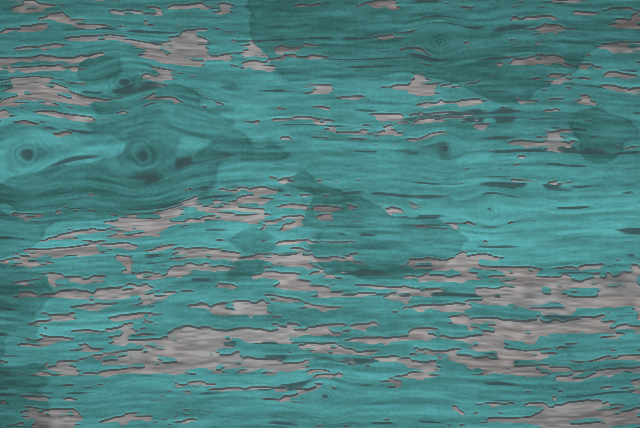
This texture is drawn by a WebGL 2 fragment shader. Its source:

```glsl
#version 300 es
precision highp float;

#define BARE_LEVEL 1.23
#define FLAKE_SCALE vec2(13.0, 72.0)
#define PATCH_SCALE vec2(2.3, 7.0)
#define GRAIN_SCALE vec2(9.0, 125.0)
#define ZONE_LEVEL 0.54
#define KNOT_COUNT 7
#define PAINT_DARK vec3(0.205, 0.385, 0.375)
#define PAINT_LIGHT vec3(0.355, 0.675, 0.685)
#define WOOD_DARK vec3(0.39, 0.40, 0.41)
#define WOOD_LIGHT vec3(0.64, 0.645, 0.645)
#define CRACK_COLOR vec3(0.22, 0.28, 0.29)

uniform vec2 u_resolution;
out vec4 fragColor;

float hash(vec2 p) {
    return fract(sin(dot(p, vec2(127.1, 311.7))) * 43758.545);
}

float noise(vec2 p) {
    vec2 cell = floor(p);
    vec2 f = fract(p);
    f = f * f * (3.0 - 2.0 * f);
    float low = mix(hash(cell), hash(cell + vec2(1.0, 0.0)), f.x);
    float high = mix(hash(cell + vec2(0.0, 1.0)), hash(cell + 1.0), f.x);
    return mix(low, high, f.y);
}

float fbm(vec2 p) {
    float sum = 0.0;
    float weight = 0.533;
    for (int i = 0; i < 4; i++) {
        sum += weight * noise(p);
        p = p * 2.03 + vec2(17.3, 9.1);
        weight *= 0.5;
    }
    return sum;
}

// Coverage of flaked-off paint: broad patches broken into thin streaks
float bareWood(vec2 g, float threshold) {
    g.x += 0.03 * noise(g * vec2(25.0, 90.0));
    float streak = 0.62 * noise(g * FLAKE_SCALE) + 0.38 * noise(g * vec2(48.0, 150.0) + 31.0);
    float patches = fbm(g * PATCH_SCALE + 4.7);
    return smoothstep(-0.03, 0.03, streak + 1.1 * patches - threshold);
}

void main() {
    vec2 p = gl_FragCoord.xy / u_resolution.y;
    float aspect = u_resolution.x / u_resolution.y;

    // Grain coordinates: gentle waves, spread apart around knots
    vec2 g = p;
    g.y += 0.05 * (fbm(p * vec2(1.8, 2.5) + 2.0) - 0.5);
    g.y += 0.008 * (noise(p * vec2(9.0, 14.0)) - 0.5);
    float knotCore = 0.0;
    float knotRings = 0.0;
    for (int i = 0; i < KNOT_COUNT; i++) {
        float id = float(i);
        vec2 center = vec2(hash(vec2(id, 3.0)) * aspect, hash(vec2(id, 8.0)));
        float size = mix(0.014, 0.045, pow(hash(vec2(id, 5.0)), 2.0));
        vec2 d = (p - center) / size;
        float spread = exp(-dot(d, d) * vec2(0.10, 0.16).x);
        g.y -= (p.y - center.y) * spread * 0.75;
        float r = length(d * vec2(0.75, 1.0)) + 0.5 * (noise(p * 45.0 + id) - 0.5);
        knotRings += (0.5 + 0.5 * sin(r * 13.0)) * smoothstep(1.7, 0.5, r);
        knotCore += smoothstep(0.45, 0.15, r);
    }

    // Worn, darker zones with crisp wandering borders
    float zoneField = fbm(p * vec2(2.1, 3.6) + vec2(6.2, 1.4));
    zoneField += 0.025 * (noise(g * vec2(25.0, 65.0)) - 0.5) - ZONE_LEVEL;
    float zone = smoothstep(-0.006, 0.008, zoneField);
    float rim = smoothstep(0.012, 0.0, abs(zoneField));

    // Painted surface with fine grain
    float grain = noise(g * GRAIN_SCALE);
    float fine = noise(g * vec2(38.0, 210.0) + 50.0);
    float speck = noise(p * 230.0);
    float broad = fbm(g * vec2(1.5, 9.0) + 11.0);
    float tone = 0.62 + 0.50 * (grain - 0.5) + 0.28 * (fine - 0.5);
    tone += 0.75 * (broad - 0.5) + 0.16 * (speck - 0.5);
    tone -= 0.30 * zone + 0.18 * rim + 0.22 * knotRings;
    vec3 color = mix(PAINT_DARK, PAINT_LIGHT, clamp(tone, -0.1, 1.1));

    // Hairline cracks along the grain
    float crackLine = noise(g * vec2(6.0, 105.0) + 73.0);
    float crackBreak = noise(g * vec2(28.0, 60.0) + 19.0);
    float crack = smoothstep(0.76, 0.88, crackLine) * smoothstep(0.25, 0.55, crackBreak);
    color = mix(color, CRACK_COLOR, crack * 0.75);

    // Exposed wood, shaded under the upper lip of the paint
    float threshold = BARE_LEVEL + 0.12 * zone + 0.3 * min(knotRings, 1.0);
    float bare = bareWood(g, threshold);
    float bareAbove = bareWood(g + vec2(-0.001, 0.0045), threshold);
    float bareBelow = bareWood(g - vec2(0.0, 0.004), threshold);
    float woodTone = 0.62 + 0.75 * (fine - 0.5) + 0.5 * (grain - 0.5) - 0.35 * zone;
    vec3 wood = mix(WOOD_DARK, WOOD_LIGHT, clamp(woodTone, 0.0, 1.0));
    wood += vec3(0.025, -0.005, -0.015) * noise(g * vec2(7.0, 30.0));
    color = mix(color, wood, bare);
    color = mix(color, CRACK_COLOR, bare * (1.0 - bareAbove) * 0.75);
    color += 0.05 * bareBelow * (1.0 - bare);

    // Knot hearts and soft corner falloff
    color = mix(color, CRACK_COLOR, min(knotCore, 1.0) * 0.6);
    vec2 fromCenter = gl_FragCoord.xy / u_resolution - 0.5;
    color *= 1.04 - 0.38 * dot(fromCenter, fromCenter);
    fragColor = vec4(clamp(color, 0.0, 1.0), 1.0);
}
```
